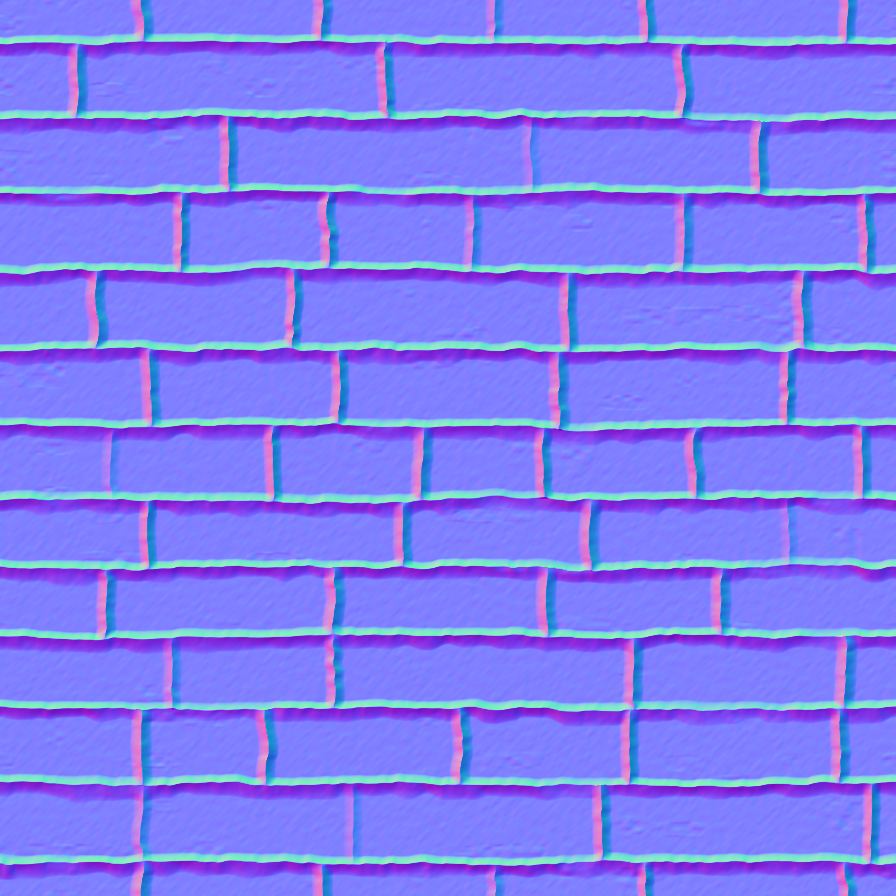
This texture map is drawn by a Shadertoy shader. Its source:

```glsl
// Tangent-space normal map of a worn brick wall: twelve uneven courses, bricks of mixed length.
// A tiling height field carves crisp grooves at the joints and adds wear and grain;
// its central differences give the surface normal, which is packed into colour.

const float TAU = 6.2831853;
const float COURSES = 12.0;
const float JOINT_DEPTH = 0.0122;

// Joints in each course, from the top, and the shift of that course
const int JOINTS[12] = int[12](3, 3, 5, 4, 4, 6, 4, 4, 4, 5, 4, 5);
const float SHIFT[12] = float[12](0.075, 0.191, 0.158, 0.109, 0.143, 0.112,
                                  0.181, 0.089, 0.150, 0.137, 0.181, 0.150);

float hash(vec2 p) {
    vec3 q = fract(vec3(p.xyx) * 0.1031);
    q += dot(q, q.yzx + 33.33);
    return fract((q.x + q.y) * q.z);
}

// Value noise that repeats after "period" cells
float noise(vec2 p, vec2 period) {
    vec2 cell = floor(p), f = fract(p);
    f = f * f * f * (f * (f * 6.0 - 15.0) + 10.0);
    vec2 a = mod(cell, period), b = mod(cell + 1.0, period);
    return mix(mix(hash(a), hash(vec2(b.x, a.y)), f.x),
               mix(hash(vec2(a.x, b.y)), hash(b), f.x), f.y);
}

// Noise over the unit tile, centred on zero
float tileNoise(vec2 uv, vec2 cells) {
    return noise(uv * cells, cells) - 0.5;
}

// Depth from the top of the wall to the bed joint above course k
float bedJoint(float k) {
    float a = TAU * k / COURSES;
    return 0.0499 + k / COURSES + 0.007 * sin(a - 0.716) + 0.0038 * cos(2.0 * a + 0.8);
}

// Flank of a groove: steep at the joint, flat beyond its width
float flank(float dist, float width) {
    return pow(max(1.0 - abs(dist) / width, 0.0), 1.65);
}

// Upright joints of one course
float headJoints(float x, float course) {
    int row = int(mod(course, COURSES));
    float count = float(JOINTS[row]);
    float along = (x - SHIFT[row]) * count;
    float nearest = floor(along + 0.5);
    float depth = 0.0;
    for (int i = -1; i <= 1; i++) {
        float j = nearest + float(i);
        vec2 id = vec2(mod(j, count) + 3.0, float(row) + 7.0);
        float d = (along - j - 0.45 * (hash(id) - 0.5)) / count;
        float strength = mix(0.3, 0.95, smoothstep(0.02, 0.2, hash(id + 41.0)));
        float width = mix(0.0100, 0.0125, hash(id + 83.0));
        depth = max(depth, strength * flank(d, width));
    }
    return depth;
}

float wallHeight(vec2 uv) {
    // Wavering joint lines
    float x = uv.x + 0.005 * tileNoise(uv, vec2(8.0, 30.0))
                   + 0.002 * tileNoise(uv, vec2(16.0, 100.0));
    float y = 1.0 - uv.y + 0.008 * tileNoise(uv, vec2(9.0, 12.0))
                         + 0.004 * tileNoise(uv, vec2(38.0, 16.0))
                         + 0.0015 * tileNoise(uv, vec2(110.0, 30.0));

    // The course this point lies in, between two bed joints
    float course = floor((y - 0.05) * COURSES);
    if (y < bedJoint(course)) course -= 1.0;
    else if (y >= bedJoint(course + 1.0)) course += 1.0;
    float head = headJoints(x, course);

    // Brick tops slope gently, brick undersides steeply; both widen at the corners
    float corner = 1.0 + 0.4 * head;
    float ragged = 1.0 + 0.6 * tileNoise(uv, vec2(44.0, 24.0));
    float top = flank(y - bedJoint(course), 0.0150 * ragged * corner);
    float under = flank(y - bedJoint(course + 1.0), 0.0088 * corner);
    float filled = smoothstep(-0.42, -0.15, tileNoise(uv, vec2(14.0, 24.0)));
    float bed = max(top, under) * mix(0.6, 1.0, filled);

    // Screen blend rounds the brick corners
    float joint = 1.0 - (1.0 - bed) * (1.0 - head);

    // Crumbled edges, scuffed patches, shallow bumps, slanted grain
    float crumble = joint * (1.0 - 0.5 * joint) * tileNoise(uv, vec2(100.0, 120.0));
    float scuff = smoothstep(0.28, 0.42, tileNoise(uv, vec2(17.0, 40.0)))
                * tileNoise(uv, vec2(90.0, 140.0));
    float bumps = tileNoise(uv, vec2(130.0));
    vec2 slant = vec2(75.0, 170.0);
    float grain = noise(vec2(uv.x + uv.y, uv.x - uv.y) * slant, slant) - 0.5;
    return -JOINT_DEPTH * joint + 0.0026 * crumble + 0.0012 * scuff
         + 0.0003 * bumps + 0.0002 * grain;
}

void mainImage(out vec4 fragColor, in vec2 fragCoord) {
    vec2 uv = fragCoord / iResolution.xy;

    // The step spans at least one pixel, which smooths the edges
    float e = max(0.0008, 0.5 / iResolution.y);
    float slopeX = (wallHeight(uv + vec2(e, 0.0)) - wallHeight(uv - vec2(e, 0.0))) / (2.0 * e);
    float slopeY = (wallHeight(uv + vec2(0.0, e)) - wallHeight(uv - vec2(0.0, e))) / (2.0 * e);

    // Green grows where the surface rises towards the top
    vec3 normal = normalize(vec3(-slopeX, slopeY, 1.0));
    fragColor = vec4(normal * 0.5 + 0.5, 1.0);
}
```
